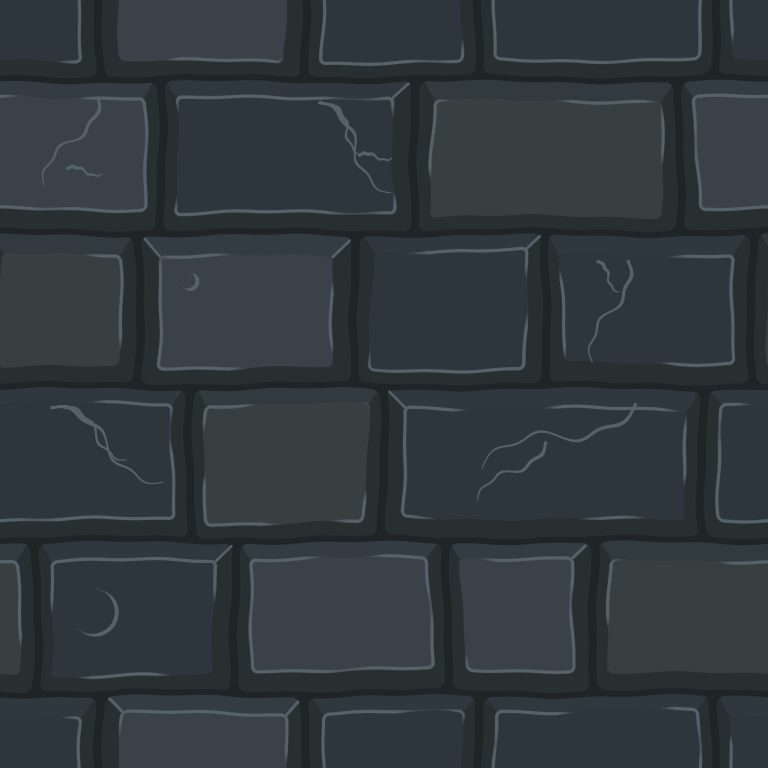
Write a WebGL 2 fragment shader that draws this texture.

```glsl
#version 300 es
precision highp float;
uniform vec2 u_resolution;
out vec4 outColor;

const float TAU = 6.28319;
const float ROWS = 5.0;
const float ROW_START = 0.097;
const vec3 MORTAR = vec3(0.120, 0.140, 0.150);
const vec3 BEVEL = vec3(0.157, 0.185, 0.193);
const vec3 TOP_BEVEL = vec3(0.180, 0.225, 0.247);
const vec3 CHALK = vec3(0.335, 0.385, 0.410);
const vec3 FACES[3] = vec3[3](
  vec3(0.181, 0.211, 0.238), vec3(0.231, 0.255, 0.287), vec3(0.221, 0.248, 0.251));

// Joint positions and face tones, one row of bricks per entry, bottom up
const vec4 JOINTS[5] = vec4[5](
  vec4(0.048, 0.306, 0.582, 0.773), vec4(0.247, 0.499, 0.914, 1.247),
  vec4(0.181, 0.462, 0.710, 0.979), vec4(0.210, 0.540, 0.885, 1.210),
  vec4(0.129, 0.397, 0.624, 0.931));
const ivec4 TONES[5] = ivec4[5](
  ivec4(0, 1, 1, 2), ivec4(2, 0, 0, 0), ivec4(1, 0, 0, 2),
  ivec4(0, 2, 1, 0), ivec4(1, 0, 0, 0));

// Cracks as start and end
const int CRACK_COUNT = 11;
const vec4 CRACKS[CRACK_COUNT] = vec4[CRACK_COUNT](
  vec4(0.417, 0.866, 0.508, 0.749), vec4(0.432, 0.863, 0.471, 0.798),
  vec4(0.469, 0.798, 0.510, 0.794), vec4(0.128, 0.872, 0.057, 0.760),
  vec4(0.089, 0.781, 0.132, 0.773), vec4(0.779, 0.659, 0.805, 0.620),
  vec4(0.818, 0.659, 0.771, 0.529), vec4(0.068, 0.469, 0.211, 0.372),
  vec4(0.086, 0.469, 0.164, 0.401), vec4(0.827, 0.473, 0.628, 0.391),
  vec4(0.710, 0.423, 0.622, 0.349));

vec4 hash4(float seed) {
  return fract(sin(seed * vec4(12.99, 78.23, 37.72, 53.11) + 1.7) * 4375.85);
}

float fill(float d, float px) { return 1.0 - smoothstep(-px, px, d); }

float box(vec2 p, vec2 lo, vec2 hi, float radius) {
  vec2 q = abs(p - 0.5 * (lo + hi)) - 0.5 * (hi - lo) + radius;
  return length(max(q, 0.0)) + min(max(q.x, q.y), 0.0) - radius;
}

float segment(vec2 p, vec2 a, vec2 b) {
  vec2 d = b - a;
  return length(p - a - d * clamp(dot(p - a, d) / dot(d, d), 0.0, 1.0));
}

// Layered sines that repeat over the canvas
vec2 handDrawn(vec2 p) {
  vec2 slow = sin(TAU * vec2(4.0 * p.y + 2.0 * p.x, 3.0 * p.x + p.y));
  vec2 fast = sin(TAU * vec2(11.0 * p.y - 3.0 * p.x, 10.0 * p.x - 2.0 * p.y) + 1.3);
  return 0.0022 * slow + 0.0010 * fast;
}

// Tapered crooked stroke
float crack(vec2 p, vec2 a, vec2 b) {
  vec2 d = b - a;
  float h = clamp(dot(p - a, d) / dot(d, d), 0.0, 1.0);
  float bend = 0.08 * sin(TAU * h) + 0.025 * sin(3.0 * TAU * h);
  return length(p - a - d * h - vec2(-d.y, d.x) * bend) - mix(0.0026, 0.0010, h);
}

// Open crescent, thickest at the lower right
float chip(vec2 p, vec2 center, float radius) {
  vec2 q = p - center;
  float facing = dot(normalize(q + 1e-5), normalize(vec2(1.0, -0.5)));
  float ring = abs(length(q) - radius) - 0.0026 * smoothstep(-0.3, 0.9, facing);
  return max(ring, -0.02 * (facing + 0.3));
}

vec3 brick(vec2 p, float width, int tone, float seed, float px) {
  float height = 1.0 / ROWS;
  vec4 rnd = hash4(seed);
  vec2 size = vec2(width, height);
  vec2 gap = vec2(0.0052, 0.0040);
  vec3 face = FACES[tone];
  vec3 color = mix(MORTAR, BEVEL, fill(box(p, gap, size - gap, 0.010), px));

  // Face corners with uneven margins and a slight lean
  vec2 lo = vec2(0.019 + 0.008 * rnd.x, 0.021 + 0.010 * rnd.y);
  vec2 hi = size - vec2(0.020 + 0.009 * rnd.z, 0.022 + 0.010 * rnd.w);
  vec2 q = p + vec2((rnd.y - 0.5) * 0.07 * (p.y - 0.5 * height), (rnd.x - 0.5) * 0.02 * (p.x - 0.5 * width));

  // Lit upper bevel with mitred ends
  float rise = clamp((q.y - hi.y) / (size.y - gap.y - hi.y), 0.0, 1.0);
  float left = mix(lo.x, gap.x + 0.003, rise);
  float right = mix(hi.x, width - gap.x - 0.003, rise);
  float cap = max(max(left - q.x, q.x - right), hi.y - q.y);
  cap = max(cap, box(p, gap, size - gap, 0.010));
  color = mix(color, mix(face, TOP_BEVEL, 0.7), fill(cap, px));

  float edge = box(q, lo, hi, 0.007);
  color = mix(color, face, fill(edge, px));

  // Broken chalky rim
  float wave = sin(q.x * 23.0 + rnd.z * TAU) + sin(q.y * 31.0 + rnd.w * TAU);
  float wear = smoothstep(-0.7, 0.1, wave - (tone == 2 ? 0.7 : 0.0));
  float rim = fill(abs(edge) - 0.0021 * wear, px) * wear;
  vec2 corner = vec2(gap.x + 0.004, size.y - gap.y - 0.004);
  float leftMitre = segment(q, vec2(lo.x, hi.y), corner);
  float rightMitre = segment(q, hi, vec2(width - corner.x, corner.y));
  float mitres = fill(leftMitre - 0.0018, px) * step(0.55, rnd.x);
  mitres = max(mitres, fill(rightMitre - 0.0018, px) * step(0.6, rnd.z));
  return mix(color, CHALK, max(rim, tone == 2 ? 0.0 : mitres));
}

void main() {
  vec2 uv = gl_FragCoord.xy / u_resolution;
  float px = 0.75 / min(u_resolution.x, u_resolution.y);
  vec2 p = uv + handDrawn(uv);

  // Find the row, then the brick between two joints
  float level = fract(p.y - ROW_START) * ROWS;
  int row = int(min(level, ROWS - 1.0));
  vec4 joints = JOINTS[row];
  float x = joints.x + fract(p.x - joints.x);
  int index = 0;
  for (int i = 1; i < 4; i++) if (x >= joints[i]) index = i;
  float end = index < 3 ? joints[index + 1] : joints.x + 1.0;
  vec2 local = vec2(x - joints[index], fract(level) / ROWS);
  float seed = float(row * 4 + index) + 1.0;
  vec3 color = brick(local, end - joints[index], TONES[row][index], seed, px);

  // Cracks and chips
  float damage = min(chip(uv, vec2(0.122, 0.203), 0.030), chip(uv, vec2(0.246, 0.634), 0.011));
  for (int i = 0; i < CRACK_COUNT; i++) damage = min(damage, crack(uv, CRACKS[i].xy, CRACKS[i].zw));
  outColor = vec4(mix(color, CHALK, fill(damage, px)), 1.0);
}
```
